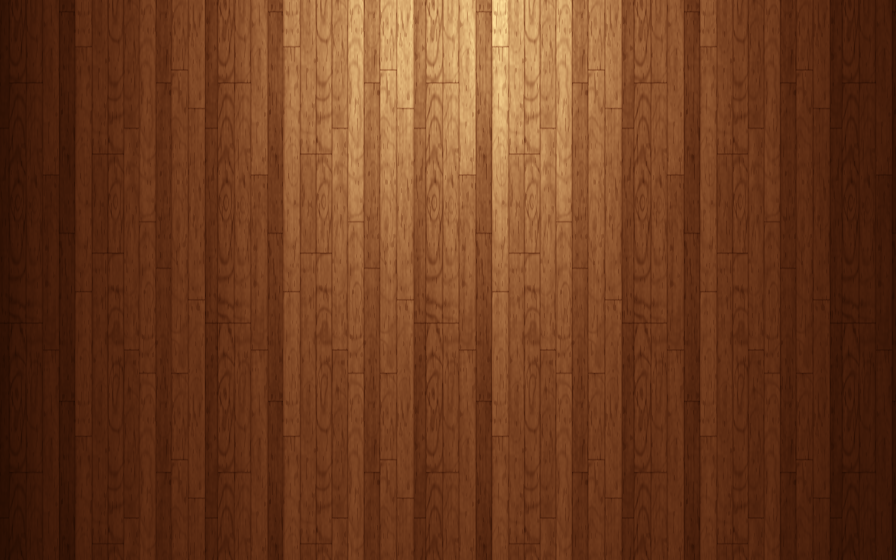
A WebGL 2 fragment shader for this texture:

```glsl
#version 300 es
precision highp float;
// Polished wooden floor of narrow upright planks under a warm spotlight.
// Planks come from a repeating tile of strips, each cut by two joints; grain is
// stretched noise plus oval rings, and a brightness ramp gives the wood colour.

uniform vec2 u_resolution;
out vec4 outColor;

// Layout units: the canvas is 480 units high.
const float HEIGHT = 480.0;
const vec2 TILE = vec2(178.5, 334.0);
const float TILE_START = 176.0;
const int STRIPS = 13;

// Per strip: left edge, two joint heights (from the top), tone, ring strength.
const float EDGE[14] = float[](0.0, 10.5, 25.0, 39.0, 53.5, 67.0, 81.5, 95.0,
                               108.5, 122.0, 136.0, 149.5, 164.0, 178.5);
const float JOINT_A[13] = float[](110.0, 71.0, 71.0, 150.0, 10.0, 40.0, 132.0,
                                  132.0, 110.0, 190.0, 71.0, 60.0, 93.0);
const float JOINT_B[13] = float[](277.0, 277.0, 277.0, 300.0, 200.0, 250.0, 217.0,
                                  217.0, 300.0, 320.0, 230.0, 320.0, 257.0);
const float TONE[13] = float[](0.87, 0.92, 0.99, 1.0, 0.85, 1.06, 1.01,
                               1.05, 1.02, 1.07, 0.88, 1.06, 1.04);
const float RINGS[13] = float[](0.2, 1.0, 0.5, 0.3, 0.2, 0.4, 0.3,
                                0.9, 0.4, 0.6, 0.3, 0.5, 0.3);

float hash(vec2 p) {
  return fract(sin(dot(p, vec2(127.1, 311.7))) * 43758.5453);
}

float noise(vec2 p) {
  vec2 i = floor(p), f = fract(p);
  f = f * f * (3.0 - 2.0 * f);
  float low = mix(hash(i), hash(i + vec2(1.0, 0.0)), f.x);
  float high = mix(hash(i + vec2(0.0, 1.0)), hash(i + vec2(1.0)), f.x);
  return mix(low, high, f.y);
}

// Dark seam around distance 0, smoothed to the pixel size.
float seam(float dist, float width, float pixel) {
  return 1.0 - smoothstep(0.0, width + pixel, dist);
}

// Oval growth rings around the plank centre, wobbling along the grain.
float growthRings(vec2 p, float seed) {
  float wobble = noise(vec2(p.x * 0.12, p.y * 0.06) + seed) - 0.5;
  float sway = noise(vec2(seed, p.y * 0.025)) - 0.5;
  vec2 q = vec2(p.x + 4.0 * sway, p.y * 0.20);
  float radius = length(q) + 5.0 * wobble;
  return pow(0.5 + 0.5 * sin(radius * 1.45 + seed), 4.0);
}

// Fine streaks, broad bands and short pores running upward.
float grain(vec2 p, float seed) {
  float streak = noise(vec2(p.x * 0.75, p.y * 0.045) + seed) - 0.5;
  float band = noise(vec2(p.x * 0.2, p.y * 0.015) + seed * 1.7) - 0.5;
  float fleck = noise(vec2(p.x * 0.9, p.y * 0.35) + seed * 2.3) - 0.5;
  float pore = smoothstep(0.74, 0.92, noise(vec2(p.x * 0.8, p.y * 0.13) + seed * 3.1));
  return 0.10 * streak + 0.08 * band + 0.07 * fleck - 0.13 * pore;
}

// Plank brightness factor; position is measured from the top left.
float planks(vec2 pos, float pixel) {
  vec2 local = vec2(mod(pos.x - TILE_START, TILE.x), pos.y);
  int s = 0;
  for (int i = 1; i < STRIPS; i++) if (local.x >= EDGE[i]) s = i;

  // Which of the two boards in this strip, and where along it.
  float along = mod(local.y - JOINT_A[s], TILE.y);
  float cut = JOINT_B[s] - JOINT_A[s];
  float second = step(cut, along);
  float middle = mix(0.5 * cut, 0.5 * (cut + TILE.y), second);
  float seed = 17.0 * hash(vec2(float(s), second + 3.0)) + float(s);
  vec2 p = vec2(local.x - 0.5 * (EDGE[s] + EDGE[s + 1]), along - middle);

  float tone = TONE[s] + 0.08 * (hash(vec2(seed, 5.0)) - 0.5);
  tone += grain(p, seed);
  tone -= 0.16 * RINGS[s] * (growthRings(p, seed) - 0.25);

  float side = min(local.x - EDGE[s], EDGE[s + 1] - local.x);
  float joint = min(min(along, TILE.y - along), abs(along - cut));
  tone *= 1.0 - 0.16 * seam(side, 0.5, pixel);
  return tone * (1.0 - 0.18 * seam(joint, 0.5, pixel));
}

// Spotlight from the top middle over a floor that darkens outward.
float lighting(vec2 uv) {
  float x = uv.x - 0.51;
  float down = 1.0 - uv.y;
  float floorLight = 0.48 * (1.0 - 2.0 * x * x) * (1.0 - 0.17 * down * down);
  float glow = 0.38 * exp(-x * x * 19.0 - down * down * 4.4);
  return floorLight + glow;
}

// Brown to honey ramp, more saturated in the shade.
vec3 woodColor(float light) {
  float square = light * light;
  return vec3(light, 0.25 * light + 0.63 * square, 0.61 * square - 0.004);
}

void main() {
  vec2 uv = gl_FragCoord.xy / u_resolution;
  float pixel = HEIGHT / u_resolution.y;
  vec2 pos = vec2(gl_FragCoord.x * pixel, HEIGHT * (1.0 - uv.y));
  float light = lighting(uv) * planks(pos, pixel);
  outColor = vec4(clamp(woodColor(light), 0.0, 1.0), 1.0);
}
```
